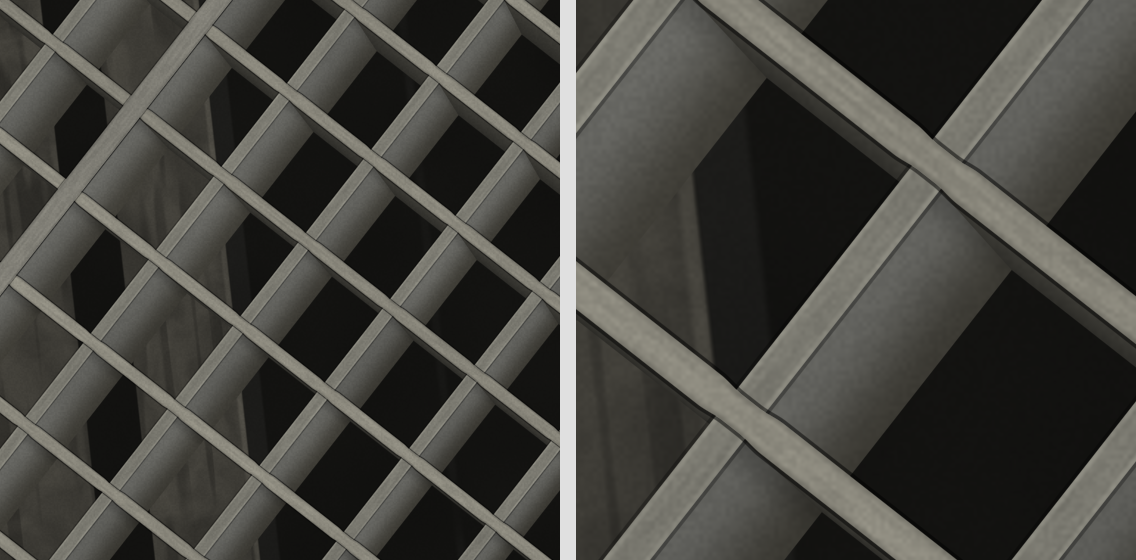
Left, the full canvas; right, a detail of the centre.
Give the GLSL for this pattern, as a Shadertoy shader.

```glsl
// Oblique steel grating: thin rails over deep cross bars, with dark openings and stained slabs below.

// Layout, in canvas heights
const vec2 ACROSS = vec2(0.787, 0.617);      // direction of the rails
const vec2 PITCH = vec2(0.1914, 0.1892);     // bar spacing, rail spacing
const vec2 ORIGIN = vec2(0.3145, 0.0010);    // centre of one crossing
const float BAR_HALF = 0.0110;
const float RAIL_HALF = 0.0112;
const float RAIL_NOTCH = 0.0016;             // narrowing at each crossing
const vec2 BEAM = vec2(0.2900, 0.3255);      // edges of the main beam
const vec2 DROP = vec2(0.0884, 0.0117);      // visible depth of the walls
const float PERSPECTIVE = 0.033;
const float SEAM = 0.0022;
const float SLAB_LEAN = 0.11;

// Colours
const vec3 VOID_COLOR = vec3(0.070, 0.069, 0.062);
const vec3 SLAB_COLOR = vec3(0.250, 0.242, 0.218);
const vec3 RAIL_COLOR = vec3(0.545, 0.535, 0.490);
const vec3 BAR_COLOR = vec3(0.475, 0.470, 0.435);
const vec3 BEAM_COLOR = vec3(0.495, 0.488, 0.455);
const vec3 SIDE_TOP = vec3(0.385, 0.385, 0.368);
const vec3 SIDE_FOOT = vec3(0.235, 0.228, 0.203);
const vec3 WALL_COLOR = vec3(0.235, 0.230, 0.208);

float hash(vec2 p) {
    vec3 h = fract(vec3(p.xyx) * 0.1031);
    h += dot(h, h.yzx + 33.33);
    return fract((h.x + h.y) * h.z);
}

float noise(vec2 p) {
    vec2 i = floor(p), f = fract(p);
    f = f * f * (3.0 - 2.0 * f);
    return mix(mix(hash(i), hash(i + vec2(1, 0)), f.x),
               mix(hash(i + vec2(0, 1)), hash(i + vec2(1, 1)), f.x), f.y);
}

float fbm(vec2 p) {
    float sum = 0.0, amp = 0.5;
    for (int i = 0; i < 4; i++) {
        sum += amp * noise(p);
        p = p * 2.03 + 17.0;
        amp *= 0.5;
    }
    return sum;
}

// Coverage of the region where d > 0
float cover(float d, float aa) { return smoothstep(-aa, aa, d); }

float band(float x, float lo, float hi, float soft) {
    return cover(min(x - lo, hi - x), soft);
}

// Stained upright slabs receding into darkness
vec3 background(vec2 p) {
    float x = p.x - SLAB_LEAN * p.y;
    float slab = max(cover(0.072 - x, 0.002), band(x, 0.167, 0.355, 0.002));
    float stain = fbm(vec2(x * 14.0, p.y * 8.0) + 2.5 * fbm(p * 6.0));
    float streak = smoothstep(0.62, 0.85, noise(vec2(x * 70.0, p.y * 5.0)));
    vec3 color = VOID_COLOR * (0.92 + 0.16 * noise(p * 9.0));
    color += 0.035 * band(x, 0.355, 0.390, 0.003);
    color += 0.030 * band(x, 0.708, 0.722, 0.005) * noise(p * 12.0);
    vec3 stone = SLAB_COLOR * (0.65 + 0.65 * stain) * (1.0 - 0.2 * streak);
    stone *= 1.0 + 0.25 * band(x, 0.345, 0.354, 0.003);
    return mix(color, stone, slab);
}

void mainImage(out vec4 fragColor, in vec2 fragCoord) {
    float aa = 0.8 / iResolution.y;
    vec2 p = fragCoord / iResolution.y;
    p.y = 1.0 - p.y;

    // Grating axes: x crosses the bars, y crosses the rails
    vec2 q = vec2(dot(p, ACROSS), dot(p, vec2(-ACROSS.y, ACROSS.x)));
    vec2 grid = (q - ORIGIN) / PITCH;
    vec2 nearest = (fract(grid + 0.5) - 0.5) * PITCH;
    vec2 past = fract(grid) * PITCH - vec2(BAR_HALF, RAIL_HALF);
    vec2 drop = DROP - PERSPECTIVE * q;
    float barTone = 0.96 + 0.08 * hash(floor(grid) + 40.0);
    float railTone = 0.96 + 0.08 * hash(vec2(floor(grid.y + 0.5) + 40.0, 7.0));

    vec3 color = background(p);

    // Deep bar sides, darkening toward the foot
    float depth = clamp(past.x / drop.x, 0.0, 1.0);
    vec3 side = mix(SIDE_TOP, SIDE_FOOT, smoothstep(0.1, 1.0, depth));
    side *= barTone * (0.94 + 0.12 * fbm(q * vec2(18.0, 7.0)));
    side *= 0.8 + 0.2 * smoothstep(0.0, 0.025, past.y);
    color = mix(color, side, cover(drop.x - past.x, aa));

    // Rail walls, meeting the bar sides along a slanted corner
    float wall = min(drop.y - past.y, past.x * drop.y / drop.x - past.y);
    vec3 wallColor = WALL_COLOR * (1.0 - 0.25 * clamp(past.y / max(drop.y, 0.002), 0.0, 1.0));
    color = mix(color, wallColor, cover(wall, aa) * cover(past.x, aa));

    // Bar tops with a lit rim on both edges
    float barEdge = BAR_HALF - abs(nearest.x);
    float brushed = 0.95 + 0.10 * noise(q * vec2(280.0, 35.0));
    float rim = 1.0 + 0.13 * (1.0 - smoothstep(0.001, 0.004, barEdge));
    color *= 1.0 - 0.3 * band(barEdge, -SEAM, 0.0, aa);
    color = mix(color, BAR_COLOR * brushed * rim, cover(barEdge, aa));

    // Rails, notched at the crossings and outlined by a dark seam
    float notch = RAIL_NOTCH * (1.0 - smoothstep(0.006, 0.024, abs(nearest.x)));
    float railEdge = RAIL_HALF - notch - abs(nearest.y);
    float railGrain = 0.95 + 0.10 * noise(q * vec2(35.0, 280.0));
    float railRim = 0.86 + 0.14 * smoothstep(0.0, 0.004, railEdge);
    color *= 1.0 - 0.5 * band(railEdge, -SEAM, 0.0, aa);
    color = mix(color, RAIL_COLOR * railTone * railGrain * railRim, cover(railEdge, aa));

    // Main beam over the rail ends
    float beamEdge = min(q.x - BEAM.x, BEAM.y - q.x);
    float beamRim = 0.90 + 0.10 * smoothstep(0.0, 0.005, beamEdge);
    color *= 1.0 - 0.35 * band(beamEdge, -SEAM, 0.0, aa);
    color = mix(color, BEAM_COLOR * brushed * beamRim, cover(beamEdge, aa));

    // Fine grain and broad grime
    color *= 0.96 + 0.08 * noise(p * 380.0);
    color *= 0.95 + 0.10 * fbm(p * 5.0);
    fragColor = vec4(color, 1.0);
}
```
